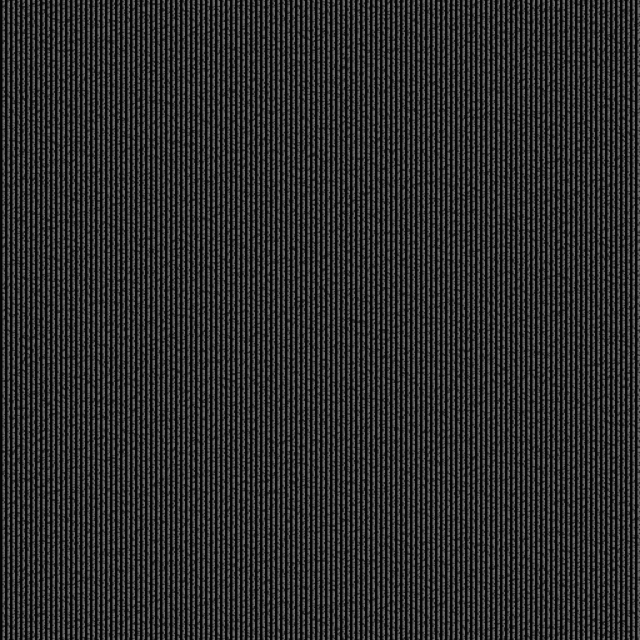
Write a WebGL 2 fragment shader that draws this pattern.

```glsl
#version 300 es
precision highp float;
// Fine vertical pinstripes: each repeat is half black ground, half grey band.
// A band is two threads side by side, whose tone flickers along their length
// by wrapping gradient noise; edges are box-filtered over the pixel width.

uniform vec2 u_resolution;
out vec4 fragColor;

const float STRIPES = 128.0;           // repeats across
const int   THREADS = 2;               // threads in one band
const float BAND_START = 0.5;          // left edge of the band, in repeats
const float THREAD_WIDTH = 0.25;       // in repeats
const float DASHES = 150.0;            // noise cells up the canvas, coarse
const float SPECKS = 290.0;            // noise cells up the canvas, fine
const float NOISE_SPREAD = 0.4;        // noise value that reaches full tone
const float THREAD_BIAS = 0.05;        // left thread lighter, right one darker
const float STRIPE_VARIATION = 0.08;   // change of tone between stripes
const vec3  GROUND = vec3(0.01);
const vec3  THREAD_DARK = vec3(0.14);
const vec3  THREAD_LIGHT = vec3(0.43);

// Integer hash of a cell and a seed, from 0 to 1
float hash(float cell, float seed) {
    uint h = uint(cell) * 1597334677u ^ (uint(seed) + 1u) * 3812015801u;
    h = (h ^ (h >> 16)) * 2146121005u;
    h = (h ^ (h >> 15)) * 2221713035u;
    h ^= h >> 16;
    return float(h >> 8) / 16777216.0;
}

// One-dimensional gradient noise that wraps after a whole number of cells
float gradientNoise(float p, float period, float seed) {
    float cell = floor(p);
    float f = p - cell;
    float g0 = 2.0 * hash(mod(cell, period), seed) - 1.0;
    float g1 = 2.0 * hash(mod(cell + 1.0, period), seed) - 1.0;
    float blend = f * f * f * (f * (f * 6.0 - 15.0) + 10.0);
    return mix(g0 * f, g1 * (f - 1.0), blend);
}

// Colour of a thread at height y; each thread has its own phase
vec3 threadColor(float stripe, int thread, float y) {
    float seed = stripe * float(THREADS) + float(thread);
    float shift = hash(seed, 1000.0);
    float n = gradientNoise(y * DASHES + shift, DASHES, seed)
            + gradientNoise(y * SPECKS + shift * 7.3, SPECKS, seed + 2000.0);
    float tone = smoothstep(-NOISE_SPREAD, NOISE_SPREAD, n);
    tone += thread == 0 ? THREAD_BIAS : -THREAD_BIAS;
    tone += STRIPE_VARIATION * (hash(stripe, 3000.0) - 0.5);
    float dimming = 1.0 - clamp(tone, 0.0, 1.0);
    return mix(THREAD_LIGHT, THREAD_DARK, dimming * dimming);
}

// Share of the pixel, centred on x, that lies between two edges
float coverage(float x, float left, float right, float pixel) {
    float overlap = min(x + 0.5 * pixel, right) - max(x - 0.5 * pixel, left);
    return clamp(overlap / pixel, 0.0, 1.0);
}

void main() {
    vec2 uv = gl_FragCoord.xy / u_resolution;
    float x = uv.x * STRIPES;
    float pixel = STRIPES / u_resolution.x;
    float nearest = floor(x);

    // Lay the threads of this stripe and its neighbours over the ground
    vec3 color = GROUND;
    for (int i = -1; i <= 1; i++) {
        float stripe = nearest + float(i);
        for (int k = 0; k < THREADS; k++) {
            float left = stripe + BAND_START + float(k) * THREAD_WIDTH;
            float share = coverage(x, left, left + THREAD_WIDTH, pixel);
            vec3 thread = threadColor(mod(stripe, STRIPES), k, uv.y);
            color += share * (thread - GROUND);
        }
    }
    fragColor = vec4(color, 1.0);
}
```
